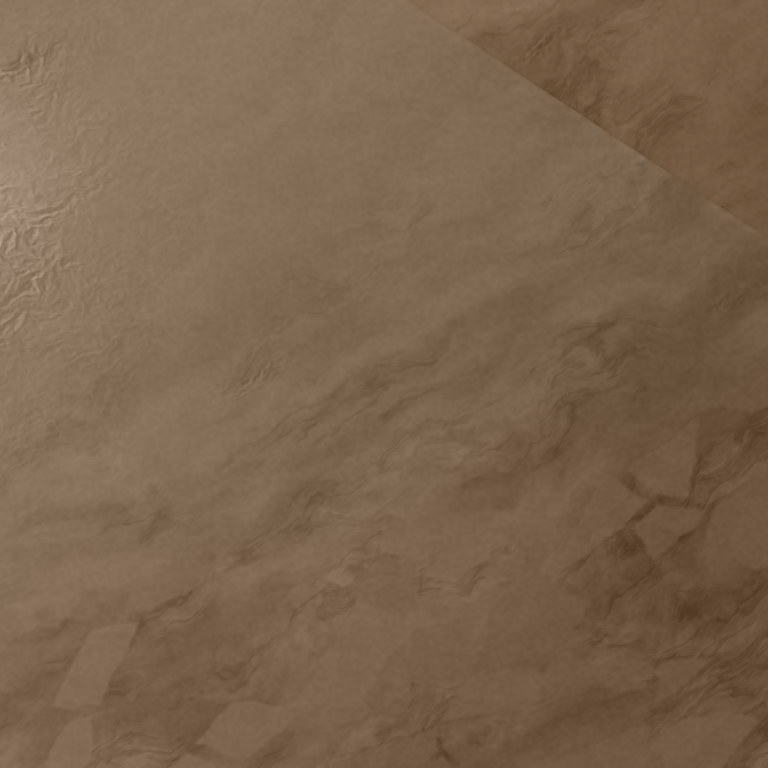
This texture is drawn by a Shadertoy shader. Its source:

```glsl
// Polished brown stone tile under dim light: slanted streaks, pale angular
// fragments in the lower part, a crinkled glare on the left, and a seam to a
// darker tile. Built from warped gradient noise, Voronoi cells and a line.

const vec3 MID_TONE = vec3(0.492, 0.402, 0.312);
const vec3 DARK_TILE_TINT = vec3(-0.022, -0.033, -0.040);
const vec3 ROSE_TINT = vec3(0.001, -0.003, 0.004);
const vec3 GLARE_COLOR = vec3(0.085, 0.085, 0.095);
const float LIGHT_NEAR = 0.058;
const float LIGHT_FAR = -0.072;
const float STREAK_ANGLE = 0.53;
const float STREAK_DEPTH = 0.060;
const float VEIN_DEPTH = 0.034;
const float MOTTLE_DEPTH = 0.060;
const float GRAIN_DEPTH = 0.017;
const float FRAGMENT_GAIN = 0.030;
const float RELIEF_GAIN = 0.075;
const vec2 FRAGMENT_SCALE = vec2(8.0, 14.0);
const vec2 GLARE_CENTER = vec2(-0.02, 0.76);
const vec2 ROUGH_CENTER = vec2(0.02, 0.70);
const vec2 SEAM_NORMAL = vec2(0.551, 0.835);
const float SEAM_OFFSET = 1.127;
const vec2 PITS[3] = vec2[3](vec2(0.335, 0.51), vec2(0.70, 0.94), vec2(0.03, 0.92));

vec2 hash2(vec2 cell) {
    vec3 h = fract(cell.xyx * vec3(0.1031, 0.1030, 0.0973));
    h += dot(h, h.yzx + 33.33);
    return fract((h.xx + h.yz) * h.zy);
}

vec2 gradientAt(vec2 cell) {
    float angle = 6.2832 * hash2(cell).x;
    return vec2(cos(angle), sin(angle));
}

float gradientNoise(vec2 p) {
    vec2 i = floor(p), f = p - i;
    vec2 u = f * f * f * (f * (f * 6.0 - 15.0) + 10.0);
    vec2 e = vec2(1.0, 0.0);
    float low = mix(dot(gradientAt(i), f), dot(gradientAt(i + e), f - e), u.x);
    float high = mix(dot(gradientAt(i + e.yx), f - e.yx), dot(gradientAt(i + 1.0), f - 1.0), u.x);
    return 1.4 * mix(low, high, u.y);
}

// Octaves keep their axes, so stretched input gives streaks
float fbm(vec2 p) {
    float sum = 0.0, amp = 0.5;
    for (int k = 0; k < 5; k++) {
        sum += amp * gradientNoise(p);
        p = p * 2.03 + 9.7;
        amp *= 0.57;
    }
    return sum;
}

float fadeOut(float start, float end, float x) {
    return 1.0 - smoothstep(start, end, x);
}

// Returns distance to the cell border and two random values of the cell
vec3 fragments(vec2 p) {
    vec2 base = floor(p), nearest = vec2(0.0), id = base;
    float best = 9.0, border = 9.0;
    for (int k = 0; k < 9; k++) {
        vec2 cell = base + vec2(k % 3 - 1, k / 3 - 1);
        vec2 d = cell + hash2(cell) - p;
        if (dot(d, d) < best) { best = dot(d, d); nearest = d; id = cell; }
    }
    for (int k = 0; k < 25; k++) {
        vec2 cell = id + vec2(k % 5 - 2, k / 5 - 2);
        vec2 d = cell + hash2(cell) - p, gap = d - nearest;
        if (dot(gap, gap) > 1e-4) border = min(border, dot(0.5 * (d + nearest), normalize(gap)));
    }
    return vec3(border, hash2(id + 71.0));
}

// Crinkled surface height for the glare
float crinkle(vec2 q) {
    vec2 bend = vec2(fbm(q * 9.0), fbm(q * 9.0 + 40.0));
    return abs(gradientNoise(q * vec2(24.0, 46.0) + 2.5 * bend))
         + 0.5 * abs(gradientNoise(q * vec2(60.0, 100.0) + 3.0 * bend));
}

void mainImage(out vec4 fragColor, in vec2 fragCoord) {
    vec2 p = fragCoord / iResolution.y;
    float pixel = 1.0 / iResolution.y;

    // Tile side and streak-aligned coordinates
    float seam = dot(p, SEAM_NORMAL) - SEAM_OFFSET;
    float other = smoothstep(-pixel, pixel, seam);
    float c = cos(STREAK_ANGLE), s = sin(STREAK_ANGLE);
    mat2 toStreak = mat2(c, -s, s, c);
    vec2 q = toStreak * p + 5.0 * step(0.0, seam);
    vec2 warp = vec2(fbm(p * 3.5 + 3.0), fbm(p * 3.5 + 21.0));
    vec2 w = q + 0.06 * warp;

    // Zones: calm upper left, veined middle, broken lower part
    float height = p.y - 0.17 - 0.32 * p.x + 0.12 * warp.x;
    float broken = fadeOut(-0.06, 0.07, height);
    float veined = max(other, fadeOut(0.10, 0.55, height - 0.25 * p.x + 0.12));

    // Broad light falloff
    float across = 0.6 * p.x + 0.4 * (1.0 - p.y);
    float tone = mix(LIGHT_NEAR, LIGHT_FAR, smoothstep(0.08, 0.92, across));

    // Streaks, thin veins and mottling
    float band = fbm(w * vec2(2.6, 8.0));
    float vein = fadeOut(0.0, 0.14, abs(fbm(w * vec2(7.0, 24.0) + 31.0)));
    float gate = smoothstep(-0.10, 0.25, fbm(w * vec2(4.0, 10.0) + 12.0));
    float mottle = fbm(w * vec2(20.0, 42.0) + 55.0);
    float marks = STREAK_DEPTH * (smoothstep(-0.3, 0.4, band) - 0.46)
                + VEIN_DEPTH * (vein * gate - 0.12)
                + MOTTLE_DEPTH * mottle * (0.35 + 0.65 * gate);
    marks *= mix(0.25, 1.0, veined) * (1.0 + 0.2 * broken);

    // Pale fragments, flatter than the ragged stone around them
    vec2 ragged = 0.018 * warp + 0.006 * vec2(fbm(p * 24.0), fbm(p * 24.0 + 8.0));
    vec3 shard = fragments((q + ragged) * FRAGMENT_SCALE);
    float chosen = step(0.52, shard.y) * broken * (1.0 - other);
    float inside = smoothstep(0.05, 0.11, shard.x) * chosen;
    float rim = fadeOut(0.02, 0.08, shard.x) * chosen * gate;
    tone -= marks * (1.0 - 0.75 * inside);
    tone += inside * FRAGMENT_GAIN * (0.35 + 0.65 * shard.z);
    tone -= 0.022 * rim + 0.008 * broken;

    // Fine grain
    tone += GRAIN_DEPTH * (fbm(p * 34.0) + 0.9 * gradientNoise(p * 125.0));

    // Glare with crinkled relief, and a few glinting pits
    vec2 toGlare = (p - GLARE_CENTER) / vec2(0.11, 0.15);
    float glare = exp(-dot(toGlare, toGlare));
    vec2 toRough = (p - ROUGH_CENTER) / vec2(0.15, 0.24);
    float patches = 0.55 + 1.4 * fbm(q * vec2(7.0, 11.0) + 63.0);
    float rough = exp(-dot(toRough, toRough)) * clamp(patches, 0.1, 1.0);
    for (int k = 0; k < 3; k++) {
        vec2 d = toStreak * (p - PITS[k]) / vec2(0.045, 0.014);
        float pit = exp(-dot(d, d));
        rough += 0.7 * pit;
        tone -= 0.030 * pit;
    }
    float slope = crinkle(q + vec2(-0.002, 0.003)) - crinkle(q);
    float relief = clamp(2.8 * slope, -0.9, 1.4) * min(rough, 1.0);

    // Seam edge: faint bevel beside a soft dark joint
    tone += 0.006 * fadeOut(0.0, 0.006, abs(seam + 0.005));
    tone -= 0.012 * fadeOut(0.0, 0.004, abs(seam - 0.001));

    vec3 color = MID_TONE + tone + other * DARK_TILE_TINT + broken * ROSE_TINT;
    color += GLARE_COLOR * glare + RELIEF_GAIN * relief;
    fragColor = vec4(clamp(color, 0.0, 1.0), 1.0);
}
```
